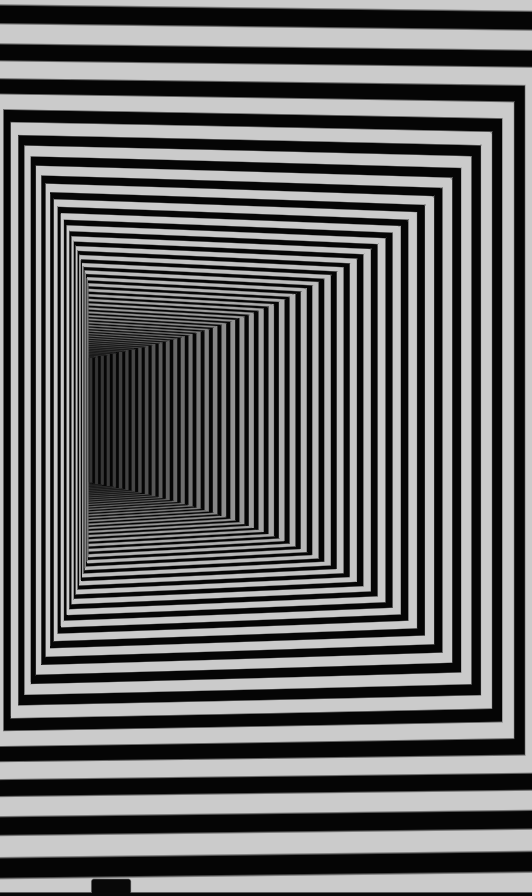
Write a Shadertoy shader that draws this background.

```glsl
// Running integral of a stripe wave, used for box filtering
float stripeIntegral(float depth) {
    return floor(depth) * 0.47 + min(fract(depth), 0.47);
}

// Tunnel paint: alternating bands that dim with depth
float bandShade(float depth, float footprint) {
    float width = max(footprint * 1.2, 0.06);
    float ink = (stripeIntegral(depth + 0.5 * width)
               - stripeIntegral(depth - 0.5 * width)) / width;
    float fade = smoothstep(6.0, 42.0, depth);
    float light = mix(0.795, 0.20, fade);
    return mix(light, 0.018, ink);
}

// Ceiling and floor recede from a shared horizon, slightly skewed
float slabDepth(vec2 p) {
    float rise = abs(p.y - 0.531);
    float skew = max(0.07 - 0.15 * rise, 0.012);
    float cornerX = min(0.586, 2.0 * rise);
    float height = max(rise - skew * (cornerX - p.x), 0.01);
    return height < 0.3737 ? 3.359 / height - 8.99
                           : -10.0 * log(height / 0.3737);
}

float boxDistance(vec2 p, vec2 halfSize) {
    vec2 d = abs(p) - halfSize;
    return length(max(d, 0.0)) + min(max(d.x, d.y), 0.0);
}

void mainImage(out vec4 fragColor, in vec2 fragCoord) {
    vec2 p = fragCoord / iResolution.y;
    float pixel = 1.0 / iResolution.y;

    // The outermost wall at each point decides the ring
    float rightDepth = 72.2 * (exp(-p.x / 0.3385) - 0.1771);
    float leftDepth = 1.0 - log(max(0.1094 - p.x, 0.005) / 0.1055) / 0.17;
    float openDepth = min(rightDepth, slabDepth(p));
    float nearDepth = min(openDepth, leftDepth);

    // The left wall hides the bend behind its far edge
    float openShade = bandShade(openDepth, fwidth(openDepth));
    float nearShade = bandShade(nearDepth, fwidth(nearDepth));
    float pastWall = smoothstep(-pixel, pixel, p.x - 0.099);
    float shade = mix(nearShade, openShade, pastWall);

    // Dark lower rim and the small stub rising from it
    float stub = boxDistance(p - vec2(0.124, 0.0), vec2(0.019, 0.016)) - 0.003;
    float rim = min(stub, p.y - 0.004);
    shade = mix(0.03, shade, smoothstep(-pixel, pixel, rim));

    fragColor = vec4(vec3(shade), 1.0);
}
```
